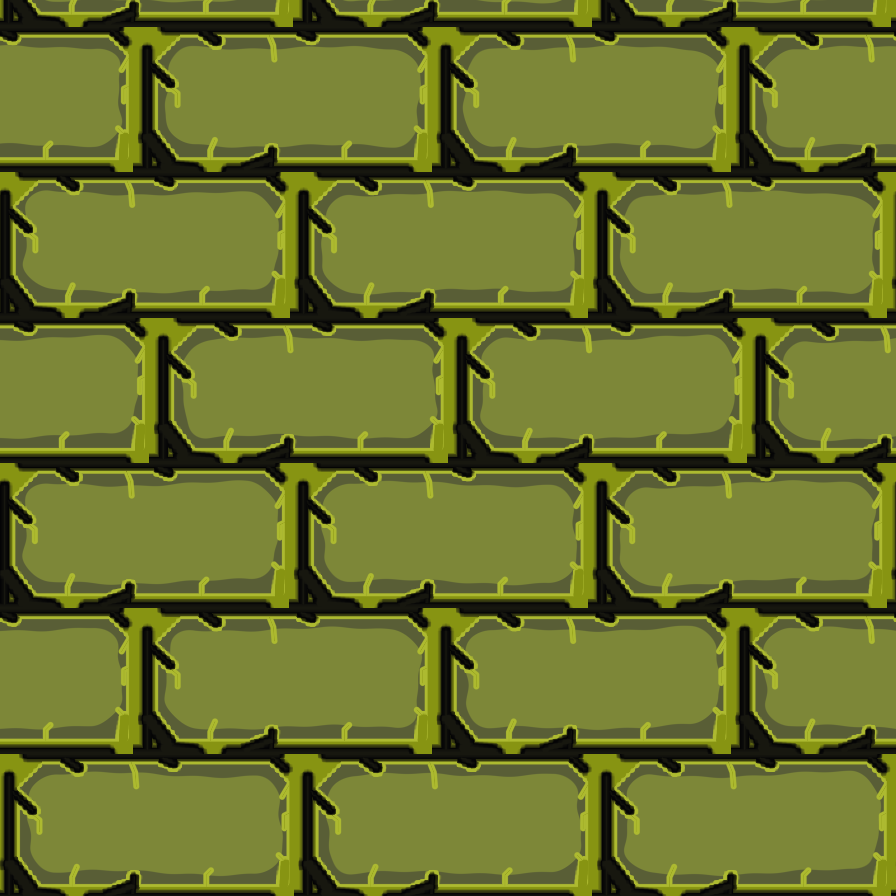
A WebGL 1 fragment shader for this texture:

```glsl
precision highp float;
uniform vec2 u_resolution;

const float UNITS = 768.0;              // design units across the canvas
const vec2 PITCH = vec2(256.0, 124.6);  // brick spacing
const float FIRST_ROW = 23.0;           // top of the first full row
const float LEFT_REACH = 10.0;          // cell starts left of the joint
const float DRIFT = 7.0;                // sideways wander of the rows
const float CHIP_SIZE = 4.0;            // step size of the ragged edges
const float LINE_HALF = 1.25;           // half width of the bright outline
const float CRACK_RADIUS = 1.3;
const vec2 FACE_CENTER = vec2(127.0, 58.0);
const vec2 FACE_HALF = vec2(108.0, 42.0);
const float FACE_ROUND = 23.0;

const vec3 FACE = vec3(0.49, 0.53, 0.22);
const vec3 SHADE = vec3(0.35, 0.37, 0.21);
const vec3 MOSS = vec3(0.53, 0.58, 0.07);
const vec3 OUTLINE = vec3(0.68, 0.73, 0.19);
const vec3 RIM = vec3(0.19, 0.20, 0.06);
const vec3 PIT_EDGE = vec3(0.015, 0.015, 0.02);
const vec3 PIT_CORE = vec3(0.09, 0.09, 0.06);

float hash(vec2 p) {
  return fract(sin(dot(p, vec2(41.3, 289.1))) * 4375.85);
}

float capsule(vec2 p, vec2 a, vec2 b, float radius) {
  vec2 ap = p - a, ab = b - a;
  return length(ap - ab * clamp(dot(ap, ab) / dot(ab, ab), 0.0, 1.0)) - radius;
}

float box(vec2 p, vec2 halfSize, float radius) {
  vec2 q = abs(p) - halfSize + radius;
  return length(max(q, 0.0)) + min(max(q.x, q.y), 0.0) - radius;
}

// Softly snaps a position to chips, giving stepped diagonals
vec2 chipped(vec2 p) {
  vec2 g = p / CHIP_SIZE;
  vec2 snapped = floor(g) + smoothstep(0.2, 0.8, fract(g));
  return mix(p, snapped * CHIP_SIZE, 0.65);
}

// Black gaps between the bricks
float pitDistance(vec2 p) {
  float d = capsule(p, vec2(18.0, -2.0), vec2(232.0, -2.0), 5.0);
  d = min(d, capsule(p, vec2(-12.0, 123.0), vec2(45.0, 123.0), 6.0));
  d = min(d, capsule(p, vec2(72.0, 123.0), vec2(224.0, 123.0), 6.0));
  d = min(d, capsule(p, vec2(2.0, 18.0), vec2(2.0, 119.0), 4.0));
  // Worn lower left corner
  d = min(d, capsule(p, vec2(3.0, 93.0), vec2(20.0, 115.0), 7.0));
  d = min(d, capsule(p, vec2(16.0, 118.0), vec2(42.0, 121.0), 6.0));
  // Spike from below
  d = min(d, capsule(p, vec2(86.0, 120.0), vec2(107.0, 112.0), 5.0));
  d = min(d, capsule(p, vec2(109.0, 104.0), vec2(108.0, 118.0), 3.0));
  // Notches along the top and the left thorn
  d = min(d, capsule(p, vec2(50.0, 2.0), vec2(61.0, 10.0), 4.0));
  d = min(d, capsule(p, vec2(134.0, 2.0), vec2(143.0, 6.0), 4.0));
  d = min(d, capsule(p, vec2(228.0, 1.0), vec2(239.0, 11.0), 3.5));
  d = min(d, capsule(p, vec2(5.0, 31.0), vec2(22.0, 47.0), 3.0));
  return d;
}

// Thin hooked cracks growing in from the edges
float crackDistance(vec2 p) {
  float r = CRACK_RADIUS;
  float d = capsule(p, vec2(106.0, 4.0), vec2(110.0, 14.0), r);
  d = min(d, capsule(p, vec2(110.0, 14.0), vec2(111.0, 26.0), r));
  d = min(d, capsule(p, vec2(56.0, 112.0), vec2(56.0, 104.0), r));
  d = min(d, capsule(p, vec2(56.0, 104.0), vec2(60.0, 95.0), r));
  d = min(d, capsule(p, vec2(171.0, 112.0), vec2(171.0, 102.0), r));
  d = min(d, capsule(p, vec2(171.0, 102.0), vec2(175.0, 98.0), r));
  d = min(d, capsule(p, vec2(22.0, 50.0), vec2(28.0, 55.0), r));
  d = min(d, capsule(p, vec2(28.0, 55.0), vec2(28.0, 65.0), r));
  d = min(d, capsule(p, vec2(242.0, 25.0), vec2(236.0, 35.0), r));
  d = min(d, capsule(p, vec2(242.0, 49.0), vec2(238.0, 51.0), r));
  d = min(d, capsule(p, vec2(238.0, 51.0), vec2(238.0, 62.0), r));
  return min(d, capsule(p, vec2(233.0, 85.0), vec2(240.0, 92.0), r));
}

// Lit face: a wobbly, slightly tilted rounded box, different in every brick
float faceDistance(vec2 p, float seed) {
  vec2 q = p - FACE_CENTER;
  float phase = seed * 40.0;
  q.y += q.x * 0.04 * (seed - 0.4);
  q += 1.8 * sin(q.yx * vec2(0.09, 0.035) + phase);
  q += 0.7 * sin(q.yx * vec2(0.23, 0.14) + phase * 1.7);
  return box(q, FACE_HALF, FACE_ROUND);
}

void main() {
  vec2 p = gl_FragCoord.xy / u_resolution * UNITS;
  float blur = 0.75 * UNITS / min(u_resolution.x, u_resolution.y);
  p.y = UNITS - p.y - FIRST_ROW;

  // Running bond with drifting rows
  float row = floor(p.y / PITCH.y);
  float shift = PITCH.x * 0.5 * mod(row + 1.0, 2.0);
  shift += 3.0 + DRIFT * sin(1.7 * row - 1.8);
  float x = p.x - shift + LEFT_REACH;
  float column = floor(x / PITCH.x);
  vec2 local = vec2(x - column * PITCH.x - LEFT_REACH, p.y - row * PITCH.y - 2.0);
  vec2 rough = chipped(local);

  // Brick body with its corners and cracks cut away
  float pit = pitDistance(rough);
  float brick = box(local - vec2(125.5, 58.5), vec2(115.5, 52.5), 3.0);
  brick = max(brick, (37.0 - rough.x - rough.y) * 0.7);
  brick = max(brick, (rough.x - rough.y - 219.0) * 0.7);
  brick = max(brick, 2.5 - pit);
  brick = max(brick, -capsule(rough, vec2(239.0, 92.0), vec2(237.0, 111.0), 5.0));
  brick = max(brick, -crackDistance(local));

  // Mossy mortar around the black gaps
  vec3 color = mix(PIT_CORE, PIT_EDGE, smoothstep(-4.0, -1.0, pit));
  color = mix(color, RIM, smoothstep(-1.0, 0.8, pit));
  color = mix(color, MOSS, smoothstep(0.5, 3.0, pit));

  // Shaded border, lit face and bright outline
  float face = faceDistance(local, hash(vec2(column, row)));
  vec3 stone = mix(FACE, SHADE, smoothstep(-blur, blur, face));
  color = mix(stone, color, smoothstep(-blur, blur, brick));
  float line = abs(brick) - LINE_HALF;
  color = mix(OUTLINE, color, smoothstep(-blur, blur, line));
  gl_FragColor = vec4(color, 1.0);
}
```
